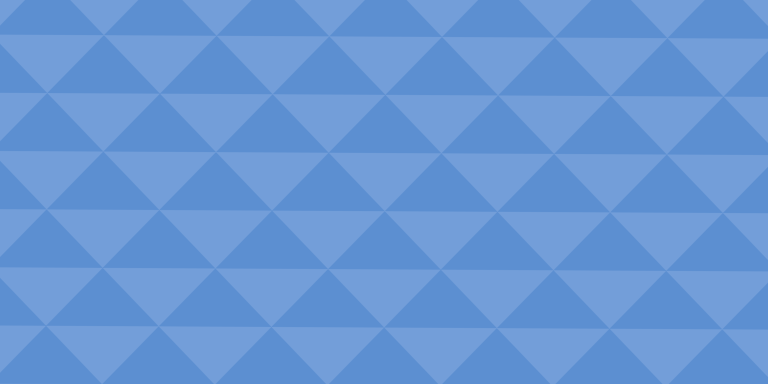
Write a WebGL 2 fragment shader that draws this pattern.

```glsl
#version 300 es
precision highp float;
// Two-tone blue tiling of triangles in slightly tilted, half-staggered rows.
// Each row is folded about its triangle apexes, then a signed distance
// to the dark upright triangles gives smooth edges.

uniform vec2 u_resolution;
out vec4 outColor;

// Positive inside the dark triangles, negative in the light gaps.
float triangleRows(vec2 p, vec2 tile) {
    vec2 cell = p / tile;
    float row = floor(cell.y);
    float height = cell.y - row;

    // Alternate rows shift by half a triangle.
    float fromApex = abs(fract(cell.x + 0.5 * row) - 0.5);

    // Distance to the sloping sides, scaled by the edge gradient.
    float sides = (0.5 * (1.0 - height) - fromApex)
                / length(vec2(1.0, 0.5) / tile);

    // Bases of this row and of the row above.
    float base = height * tile.y;
    float baseAbove = (height - 1.0) * tile.y;
    return max(min(sides, base), baseAbove);
}

void main() {
    // Canvas-height units, measured from one apex near the centre.
    vec2 p = gl_FragCoord.xy / u_resolution.y - vec2(0.856, 0.6023);

    // Slight clockwise tilt.
    float tilt = 0.0053;
    p = mat2(cos(tilt), sin(tilt), -sin(tilt), cos(tilt)) * p;

    float dist = triangleRows(p, vec2(0.2935, 0.1515));
    float softness = 0.7 / u_resolution.y;
    float coverage = smoothstep(-softness, softness, dist);

    vec3 lightBlue = vec3(0.45, 0.62, 0.85);
    vec3 darkBlue = vec3(0.36, 0.56, 0.82);
    outColor = vec4(mix(lightBlue, darkBlue, coverage), 1.0);
}
```
